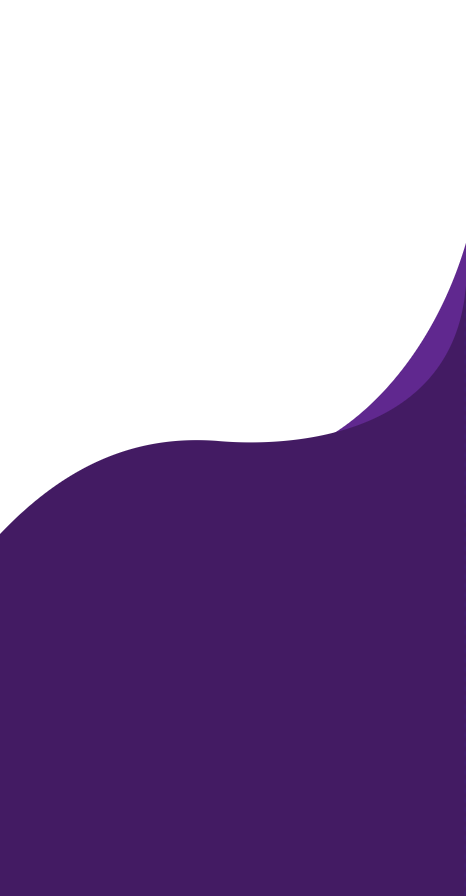
Reproduce this background procedurally as a WebGL 2 fragment shader.

```glsl
#version 300 es
precision highp float;
// A deep purple wave rising to the right over white, with a violet crest behind it.

#define DARK_PURPLE vec3(0.263, 0.106, 0.388)
#define VIOLET vec3(0.375, 0.155, 0.560)
#define PAPER vec3(1.0)
#define EDGE_TINT vec3(0.25, 0.13, 0.52)
#define EDGE_WIDTH 0.004
#define EDGE_DASHES 96.0
#define EDGE_STRENGTH 0.3
#define WAVE_JOIN 0.464
#define CREST_START 0.714

uniform vec2 u_resolution;
out vec4 outColor;

vec2 bezier(vec2 a, vec2 b, vec2 c, vec2 d, float t) {
    float s = 1.0 - t;
    return s * s * s * a + 3.0 * s * t * (s * b + t * c) + t * t * t * d;
}

// Height of a left-to-right cubic curve at x, found by bisection.
float curveHeight(vec2 a, vec2 b, vec2 c, vec2 d, float x) {
    float low = 0.0;
    float high = 1.0;
    for (int i = 0; i < 20; i++) {
        float mid = 0.5 * (low + high);
        if (bezier(a, b, c, d, mid).x < x) low = mid;
        else high = mid;
    }
    return bezier(a, b, c, d, 0.5 * (low + high)).y;
}

float waveHeight(float x) {
    vec2 join = vec2(WAVE_JOIN, 0.508);
    float hill = curveHeight(vec2(0.0, 0.404), vec2(0.150, 0.486),
                             vec2(0.301, 0.514), join, x);
    float sweep = curveHeight(join, vec2(0.627, 0.500),
                              vec2(0.977, 0.513), vec2(1.0, 0.683), x);
    return x < WAVE_JOIN ? hill : sweep;
}

float crestHeight(float x) {
    float height = curveHeight(vec2(CREST_START, 0.5156), vec2(0.840, 0.557),
                               vec2(0.947, 0.635), vec2(1.0, 0.729), x);
    // Continue the tangent so the crest stays hidden behind the wave.
    return height + 0.33 * min(x - CREST_START, 0.0);
}

// Smooth coverage of the area where the field is negative.
float coverage(float field) {
    float slope = length(vec2(dFdx(field), dFdy(field)));
    return clamp(0.5 - field / max(slope, 1e-6), 0.0, 1.0);
}

void main() {
    vec2 uv = gl_FragCoord.xy / u_resolution;
    float wave = coverage(uv.y - waveHeight(uv.x));
    float crest = coverage(uv.y - crestHeight(uv.x));

    // Faint dashed tint along the right border of the wave.
    float pixel = 1.0 / u_resolution.x;
    float border = smoothstep(-0.5, 0.5, (uv.x - 1.0 + EDGE_WIDTH) / pixel);
    float dash = 0.5 + 0.5 * sin(6.2832 * EDGE_DASHES * uv.y);
    vec3 body = mix(DARK_PURPLE, EDGE_TINT, EDGE_STRENGTH * border * dash);

    vec3 color = mix(PAPER, VIOLET, crest);
    outColor = vec4(mix(color, body, wave), 1.0);
}
```
